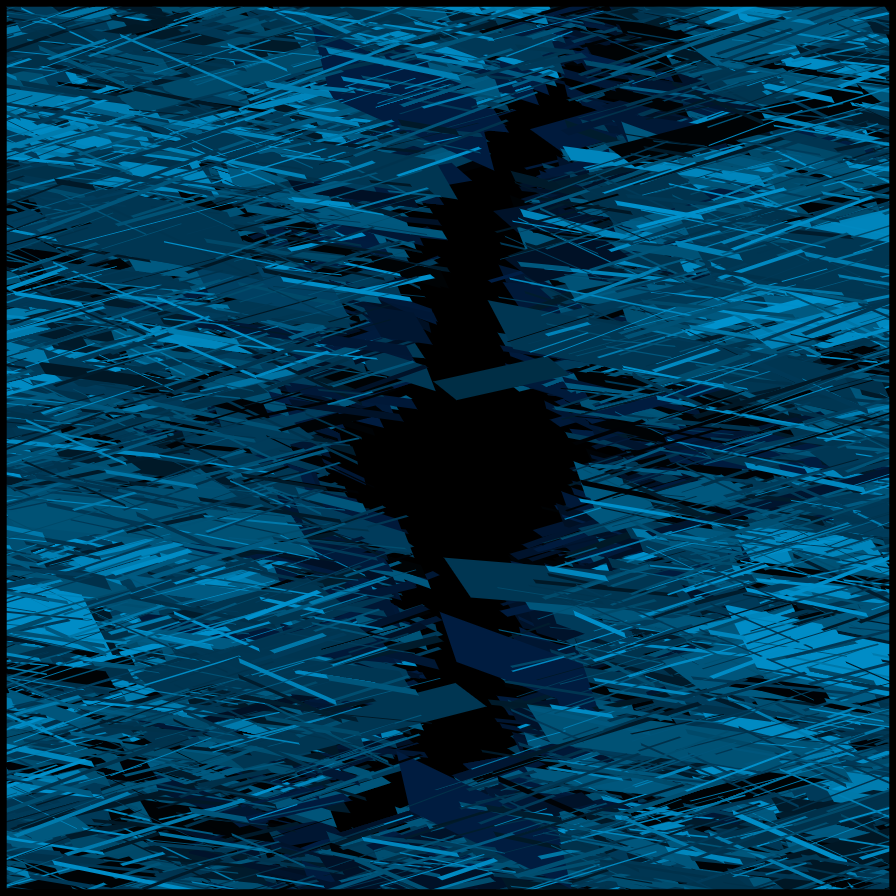
Write a Shadertoy shader that draws this background.

```glsl
#define BASE_LAYERS 44
#define STREAK_LAYERS 16
#define BORDER 0.0075
#define SLANT 0.8
#define VOID_RADIUS 0.085
#define VOID_HEIGHT 0.48
#define FRINGE 0.17
#define PATCH_SCALE 5.0

const vec3 INK = vec3(0.0, 0.01, 0.02);
const vec3 DEEP = vec3(0.0, 0.10, 0.16);
const vec3 NAVY = vec3(0.0, 0.11, 0.25);
const vec3 TEAL = vec3(0.0, 0.21, 0.32);
const vec3 BLUE = vec3(0.0, 0.32, 0.46);
const vec3 BRIGHT = vec3(0.0, 0.51, 0.72);

vec4 hash4(vec3 p) {
    vec4 q = fract(p.xyzx * vec4(0.1031, 0.1030, 0.0973, 0.1099));
    q += dot(q, q.wzxy + 33.33);
    return fract((q.xxyz + q.yzzw) * q.zywx);
}

float cornerSlope(vec2 cell, vec2 offset) {
    float a = 6.2832 * hash4(vec3(cell, 7.0)).x;
    return dot(vec2(cos(a), sin(a)), offset);
}

float gradientNoise(vec2 p) {
    vec2 i = floor(p), f = fract(p), u = f * f * (3.0 - 2.0 * f);
    vec2 e = vec2(1.0, 0.0);
    return mix(mix(cornerSlope(i, f), cornerSlope(i + e, f - e), u.x),
               mix(cornerSlope(i + e.yx, f - e.yx), cornerSlope(i + 1.0, f - 1.0), u.x), u.y);
}

// Rotation into a frame whose x axis points along the angle
mat2 frame(float angle) {
    float c = cos(angle), s = sin(angle);
    return mat2(c, -s, s, c);
}

// Dark rift: its centre line and half width at each height
float riftAxis(float y) {
    return 0.525 + 0.12 * smoothstep(0.75, 0.95, y) - 0.18 * (1.0 - smoothstep(0.02, 0.2, y));
}

float riftHalfWidth(float y) {
    float d = (y - VOID_HEIGHT) / 0.075;
    float closing = smoothstep(0.86, 1.0, y) + 1.0 - smoothstep(0.0, 0.1, y);
    return 0.02 + VOID_RADIUS * exp(-d * d) - 0.1 * closing;
}

vec3 palette(float t) {
    if (t < 0.09) return INK;
    if (t < 0.22) return DEEP;
    if (t < 0.55) return TEAL;
    if (t < 0.84) return BLUE;
    return BRIGHT;
}

// Coverage of a sheared box; x is already sheared
float coverage(vec2 q, vec2 halfSize) {
    vec2 d = abs(q) - halfSize;
    return clamp(0.5 - max(d.x * 0.78, d.y) * iResolution.y, 0.0, 1.0);
}

// One layer of parallel shards, one shard in each sheared cell
void shardLayer(inout vec3 color, vec2 p, float id, bool streak) {
    vec4 style = hash4(vec3(id, 3.7, 11.3));
    float angle = style.x < 0.66 ? -mix(0.09, 0.45, style.y * style.y) : mix(0.14, 0.38, style.y);
    vec2 size = vec2(mix(0.14, 0.34, style.z), mix(0.009, 0.055, style.w * style.w));
    if (streak) size = vec2(mix(0.1, 0.25, style.z), mix(0.012, 0.022, style.w));
    mat2 turn = frame(angle);
    vec2 q = turn * (p - 0.5);
    q.x += SLANT * q.y;
    q.x += size.x * hash4(vec3(floor(q.y / size.y), id, 5.0)).x;
    vec2 cell = floor(q / size);
    vec4 shape = hash4(vec3(cell, id)), look = hash4(vec3(cell, id + 91.0));
    vec2 halfSize = 0.5 * size * vec2(mix(0.35, 0.98, shape.x), mix(0.12, 0.95, shape.y));
    if (streak) halfSize.y = size.y * mix(0.03, 0.16, shape.y * shape.y);
    vec2 local = q - (cell + 0.5) * size - (0.5 * size - halfSize) * (2.0 * shape.zw - 1.0);

    // Keep a shard only when its inner tip stays out of the rift
    vec2 centre = p - vec2(local.x - SLANT * local.y, local.y) * turn;
    float side = centre.x < riftAxis(centre.y) ? -1.0 : 1.0;
    vec2 tip = centre - side * halfSize.x * vec2(cos(angle), sin(angle));
    float gap = side * (tip.x - riftAxis(tip.y)) - riftHalfWidth(tip.y);
    if (gap < 0.07 * look.x * look.x || look.y > (streak ? 0.3 : 0.62)) return;

    float tone = look.z + 0.35 * gradientNoise(centre * PATCH_SCALE) + (streak ? 0.12 : 0.0);
    float inner = 1.0 - smoothstep(0.0, FRINGE, gap);
    vec3 tint = palette(tone - 0.15 * inner);
    if (look.w < 0.6 * inner && !streak) tint = NAVY * mix(0.6, 1.1, look.z);
    tint *= mix(0.88, 1.12, look.w);
    color = mix(color, tint, coverage(local, halfSize));
}

// A single large slab
void slab(inout vec3 color, vec2 p, vec2 centre, vec2 halfSize, float angle, vec3 tint) {
    vec2 q = frame(angle) * (p - centre);
    q.x += SLANT * q.y;
    color = mix(color, tint, coverage(q, halfSize));
}

void mainImage(out vec4 fragColor, in vec2 fragCoord) {
    vec2 p = fragCoord / iResolution.y;
    vec3 color = vec3(0.0);
    for (int i = 0; i < BASE_LAYERS; i++) shardLayer(color, p, float(i) + 1.0, false);

    // Broad slabs, from the top down
    slab(color, p, vec2(0.45, 0.89), vec2(0.10, 0.032), -0.42, NAVY);
    slab(color, p, vec2(0.33, 0.825), vec2(0.17, 0.020), -0.15, TEAL);
    slab(color, p, vec2(0.30, 0.68), vec2(0.08, 0.020), -0.18, TEAL * 1.2);
    slab(color, p, vec2(0.159, 0.746), vec2(0.117, 0.034), -0.18, TEAL);
    slab(color, p, vec2(0.91, 0.707), vec2(0.14, 0.037), -0.18, TEAL);
    slab(color, p, vec2(0.755, 0.60), vec2(0.20, 0.024), -0.19, TEAL);
    slab(color, p, vec2(0.56, 0.578), vec2(0.065, 0.013), 0.22, TEAL * 0.85);
    slab(color, p, vec2(0.17, 0.42), vec2(0.17, 0.022), -0.10, BLUE);
    slab(color, p, vec2(0.64, 0.345), vec2(0.13, 0.021), -0.08, TEAL);
    slab(color, p, vec2(0.04, 0.316), vec2(0.07, 0.030), -0.20, BRIGHT * 1.08);
    slab(color, p, vec2(0.945, 0.265), vec2(0.12, 0.032), -0.20, BRIGHT * 1.08);
    slab(color, p, vec2(0.58, 0.26), vec2(0.085, 0.023), -0.35, NAVY);
    slab(color, p, vec2(0.33, 0.245), vec2(0.13, 0.020), -0.12, TEAL);
    slab(color, p, vec2(0.39, 0.19), vec2(0.14, 0.017), 0.25, TEAL);
    slab(color, p, vec2(0.77, 0.17), vec2(0.17, 0.020), -0.13, BLUE);
    slab(color, p, vec2(0.54, 0.085), vec2(0.10, 0.027), -0.45, NAVY);

    // Thin streaks over the slabs
    for (int i = 0; i < STREAK_LAYERS; i++) shardLayer(color, p, float(i) + 201.0, true);

    // Black border
    vec2 uv = fragCoord / iResolution.xy;
    vec2 inset = min(uv, 1.0 - uv) - BORDER;
    color *= clamp(0.5 + min(inset.x, inset.y) * iResolution.y, 0.0, 1.0);
    fragColor = vec4(color, 1.0);
}
```
